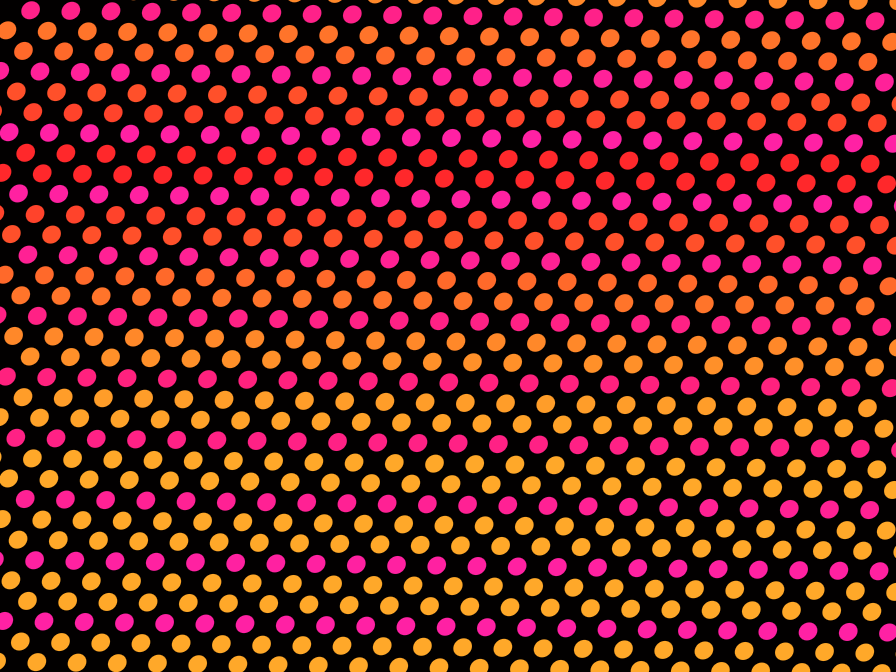
A Shadertoy shader for this pattern:

```glsl
// Slanted lattice of oval dots on black: pink rows between pairs of red-to-amber rows.
#define ROW_STEP vec2(0.05984, 0.00078)   // dot to dot along a row
#define DOWN_STEP vec2(0.0246, 0.03063)   // row to row
#define ORIGIN vec2(0.0595, 0.1064)       // centre of a pink dot, y downward
#define DOT_RADII vec2(0.0145, 0.0127)
#define DOT_TILT 0.65
#define RED_ROW 4.5                       // where the warm rows are reddest
#define WARM_SPAN 15.5                    // rows from red to amber
#define PINK_TURN 15.0                    // row of the warmest pink
#define PINK_PERIOD 22.0
#define BACKGROUND vec3(0.008, 0.0, 0.0)

const float PI = 3.14159;

vec3 warmColor(float row) {
    float t = min(abs(row - RED_ROW) / WARM_SPAN, 1.0);
    return mix(vec3(1.0, 0.13, 0.17), vec3(1.0, 0.66, 0.16), sin(0.5 * PI * t));
}

vec3 pinkColor(float row) {
    float wave = cos(2.0 * PI * (row - PINK_TURN) / PINK_PERIOD);
    return vec3(1.0, 0.13, 0.57 - 0.075 * wave);
}

// Approximate signed distance to a tilted ellipse
float ovalDistance(vec2 p) {
    float c = cos(DOT_TILT), s = sin(DOT_TILT);
    vec2 q = vec2(c * p.x - s * p.y, s * p.x + c * p.y);
    return (length(q / DOT_RADII) - 1.0) * min(DOT_RADII.x, DOT_RADII.y);
}

void mainImage(out vec4 fragColor, in vec2 fragCoord) {
    vec2 p = fragCoord / iResolution.y;
    p.y = 1.0 - p.y;

    // Nearest lattice point: x counts along the row, y counts rows
    mat2 lattice = mat2(ROW_STEP, DOWN_STEP);
    vec2 cell = round(inverse(lattice) * (p - ORIGIN));
    vec2 local = p - ORIGIN - lattice * cell;

    // Every third row is pink
    bool isPink = mod(cell.y + 0.5, 3.0) < 1.0;
    vec3 dotColor = isPink ? pinkColor(cell.y) : warmColor(cell.y);

    // Edge blend one pixel wide
    float coverage = clamp(0.5 - ovalDistance(local) * iResolution.y, 0.0, 1.0);
    fragColor = vec4(mix(BACKGROUND, dotColor, coverage), 1.0);
}
```
